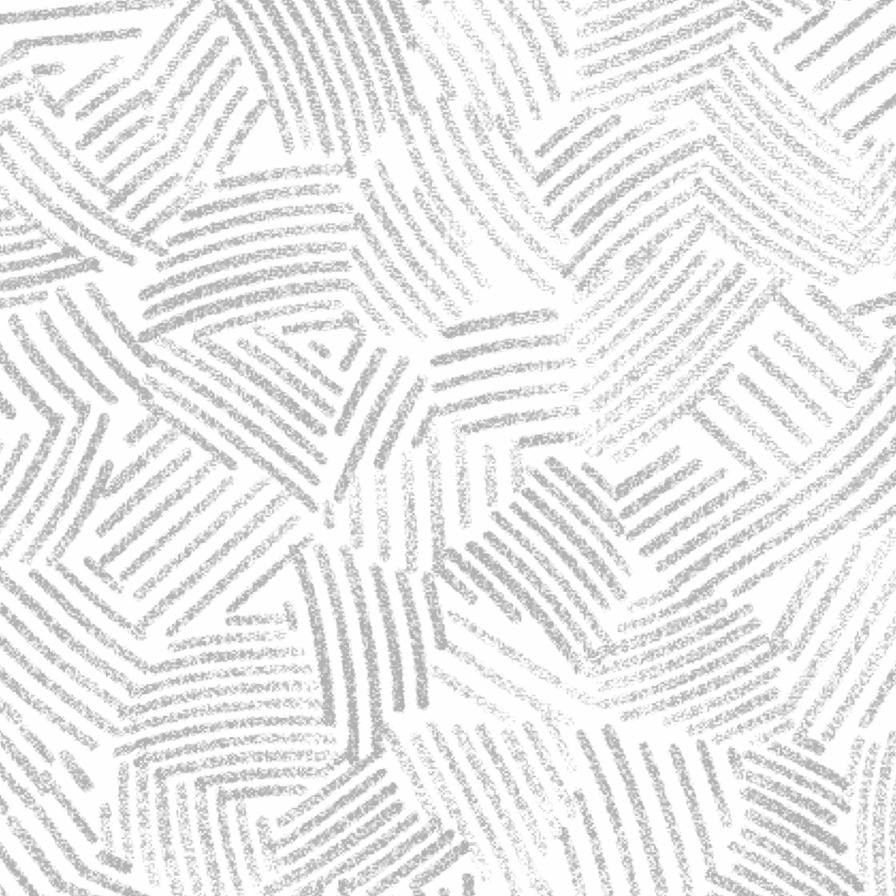
Give the GLSL for this pattern, as a Shadertoy shader.

```glsl
// Hatched patchwork: jittered Voronoi patches, each filled with parallel,
// slightly bent chalk strokes of its own direction. Every stroke is a capsule
// clipped to its patch, then softened by fine grain and fading ends.

const vec3  PAPER = vec3(0.995);
const vec3  CHALK = vec3(0.70);

// Lengths below are in patch units (canvas height / PATCHES)
const float PATCHES      = 6.0;
const float JITTER       = 0.95;
const float SPACING_MIN  = 0.115;
const float SPACING_MAX  = 0.190;
const float HALF_WIDTH   = 0.036;
const float BEND         = 0.22;   // curvature of the strokes
const float WOBBLE       = 0.012;
const float BORDER_GAP   = 0.025;  // inset from the patch border
const float RAGGED       = 0.20;   // random shift of stroke ends
const float MIN_LENGTH   = 0.16;
const float EDGE_SOFT    = 0.014;
const float EDGE_ROUGH   = 0.020;

const float PRESSURE_MIN = 0.40;
const float PRESSURE_MAX = 0.70;
const float END_FADE     = 0.22;   // pressure lost towards the lifted end
const float GRAIN_SCALE  = 420.0;  // grains per canvas height
const float GRAIN_SOFT   = 0.45;
const float PI           = 3.14159265;

float hash(vec2 p) {
    return fract(sin(dot(p, vec2(127.1, 311.7))) * 43758.5453);
}

float valueNoise(vec2 p) {
    vec2 cell = floor(p), f = fract(p);
    f = f * f * (3.0 - 2.0 * f);
    float bottom = mix(hash(cell), hash(cell + vec2(1, 0)), f.x);
    float top = mix(hash(cell + vec2(0, 1)), hash(cell + vec2(1, 1)), f.x);
    return mix(bottom, top, f.y);
}

vec2 patchCentre(vec2 id) {
    return id + 0.5 + JITTER * (vec2(hash(id), hash(id + 57.3)) - 0.5);
}

// Start and end of a straight stroke inside the Voronoi cell of patch id
vec2 strokeSpan(vec2 id, vec2 centre, vec2 along, vec2 across, float offset) {
    vec2 span = vec2(-1.5, 1.5);
    for (int j = -2; j <= 2; j++)
    for (int i = -2; i <= 2; i++) {
        if (i == 0 && j == 0) continue;
        vec2 toOther = patchCentre(id + vec2(i, j)) - centre;
        float gap = length(toOther);
        float room = gap * (0.5 * gap - BORDER_GAP) - offset * dot(across, toOther);
        float slope = dot(along, toOther);
        if (abs(slope) < 1e-4) slope = 1e-4;
        if (slope > 0.0) span.y = min(span.y, room / slope);
        else             span.x = max(span.x, room / slope);
    }
    return span;
}

// Chalk coverage that patch id lays down at p
float patchInk(vec2 p, vec2 id, float grain, float wobble) {
    vec2 centre = patchCentre(id);
    vec2 local = p - centre;
    if (dot(local, local) > 1.7) return 0.0;

    // Neighbouring patches lean towards crossing directions
    float turn = 0.5 * mod(id.x + id.y, 2.0) + 0.85 * hash(id + 11.9);
    vec2 along = vec2(cos(PI * turn), sin(PI * turn));
    vec2 across = vec2(-along.y, along.x);
    float u = dot(local, along);
    float v = dot(local, across) + wobble;
    v -= BEND * (2.0 * hash(id + 23.1) - 1.0) * u * u;

    // Nearest stroke of this patch
    float spacing = mix(SPACING_MIN, SPACING_MAX, hash(id + 31.7));
    float row = floor(v / spacing + 0.5);
    float side = v - row * spacing;
    if (abs(side) > HALF_WIDTH * 1.15 + EDGE_SOFT + EDGE_ROUGH) return 0.0;

    vec2 seed = id * 13.7 + row * vec2(3.1, 1.7);
    vec2 span = strokeSpan(id, centre, along, across, row * spacing);
    if (span.y - span.x < MIN_LENGTH) return 0.0;
    span += RAGGED * vec2(hash(seed) - 0.5, 0.5 - hash(seed + 5.3));
    if (span.y - span.x < 0.5 * MIN_LENGTH) return 0.0;

    // Rough-edged capsule
    float dist = length(vec2(u - clamp(u, span.x, span.y), side));
    dist -= HALF_WIDTH * mix(0.75, 1.1, hash(seed + 9.1));
    float body = 1.0 - smoothstep(-EDGE_SOFT, EDGE_SOFT, dist + EDGE_ROUGH * (0.5 - grain));

    // Pressure differs by patch and stroke, and fades towards one end
    float pressure = mix(PRESSURE_MIN, PRESSURE_MAX, hash(id + 41.3));
    pressure += 0.16 * (hash(seed + 17.9) - 0.5);
    float travel = clamp((u - span.x) / (span.y - span.x), 0.0, 1.0);
    if (hash(id + 67.7) < 0.5) travel = 1.0 - travel;
    pressure += END_FADE * (0.3 - travel * travel);
    return body * smoothstep(-GRAIN_SOFT, GRAIN_SOFT, grain + pressure - 1.0);
}

void mainImage(out vec4 fragColor, in vec2 fragCoord) {
    vec2 uv = fragCoord / iResolution.y;
    vec2 p = uv * PATCHES;
    float grain = mix(valueNoise(uv * GRAIN_SCALE),
                      valueNoise(uv * GRAIN_SCALE * 0.47 + 19.0), 0.2);
    float wobble = WOBBLE * (valueNoise(p * 3.0) - 0.5);

    // Overlapping strokes darken each other a little
    float bare = 1.0;
    for (int j = -1; j <= 1; j++)
    for (int i = -1; i <= 1; i++)
        bare *= 1.0 - patchInk(p, floor(p) + vec2(i, j), grain, wobble);

    fragColor = vec4(mix(CHALK, PAPER, bare), 1.0);
}
```
